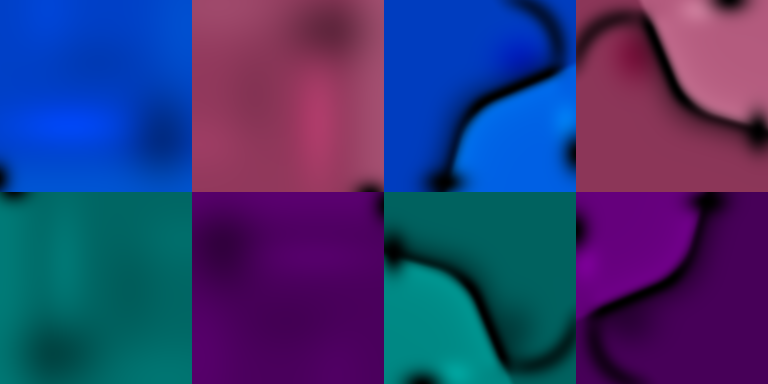
Write a Shadertoy shader that draws this background.

```glsl
// Eight square tiles in four colours: the left 2x2 block shows soft folds of
// light, the right one a glowing lobe behind a dark crease. Each block turns
// one pattern by quarter turns; Gaussian glows and half planes shape it.

float glow(vec2 p, vec2 center, vec2 radius) {
    vec2 d = (p - center) / radius;
    return exp(-dot(d, d));
}

float smoothMin(float a, float b, float k) {
    float h = max(k - abs(a - b), 0.0) / k;
    return min(a, b) - 0.25 * k * h * h;
}

// Both patterns return (light, lift): a factor on the base and added sheen.
vec2 softFolds(vec2 p) {
    float light = 1.0 + 0.26 * glow(p, vec2(-0.27, -0.3), vec2(0.65, 0.24))
                - 0.36 * glow(p, vec2(0.68, -0.42), vec2(0.35, 0.45))
                - 0.09 * glow(p, vec2(0.0, 0.35), vec2(0.55, 0.3))
                + 0.08 * glow(p, vec2(-0.5, 0.9), vec2(0.3, 0.5));
    float lift = 0.4 * smoothstep(-0.45, -1.0, p.y)
               + 0.3 * glow(p, vec2(0.95, 0.7), vec2(0.4, 0.8))
               - 0.2 * glow(p, vec2(-0.27, -0.25), vec2(0.6, 0.25));
    float corner = 1.0 - glow(p, vec2(-1.04, -0.86), vec2(0.14, 0.17));
    return vec2(light, lift) * corner;
}

vec2 creasedLobe(vec2 p) {
    // Two half planes joined by a round corner bound the lobe
    float side = dot(p - vec2(-0.22, -0.4), vec2(0.96, -0.27));
    float top = dot(p - vec2(0.35, 0.08), vec2(0.39, -0.92));
    float d = smoothMin(side, top, 0.25);
    float inside = smoothstep(-0.02, 0.06, d);
    float reach = 1.0 - smoothstep(0.7, 0.95, p.x);

    // Sheen is strongest along the rim; a deep hue sits above the crease
    float rim = exp(-max(d, 0.0) * 6.0);
    float lift = inside * (0.55 + 0.65 * rim * reach)
               + 0.6 * glow(p, vec2(0.9, -0.27), vec2(0.14, 0.2))
               - 0.75 * glow(p, vec2(0.42, 0.38), vec2(0.28, 0.25));
    float light = 0.96 + 0.1 * inside
                + 0.12 * glow(p, vec2(0.42, 0.4), vec2(0.3));

    // Crease, its soft outer shadow and the arc that closes above it
    float strength = mix(0.55, 1.0, smoothstep(-0.25, 0.0, p.x)) * reach;
    float crease = strength * exp(-d * d / 0.005);
    float shadow = 0.4 * reach * (1.0 - inside) * exp(-d * d / 0.04);
    vec2 fromHub = p - vec2(0.33, 0.5);
    float ring = (length(fromHub) - 0.47) / 0.12;
    float arc = 0.7 * exp(-ring * ring)
              * smoothstep(0.1, 0.45, dot(fromHub, vec2(0.8, 0.6)));
    float shade = (1.0 - crease) * (1.0 - shadow) * (1.0 - arc)
                * (1.0 - glow(p, vec2(-0.36, -0.9), vec2(0.2, 0.13)))
                * (1.0 - glow(p, vec2(1.02, -0.6), vec2(0.15, 0.2)));
    return vec2(light, lift) * shade;
}

vec3 tileColor(vec2 uv) {
    vec2 grid = uv * vec2(4.0, 2.0);
    vec2 cell = floor(grid);
    vec2 p = 2.0 * fract(grid) - 1.0;
    bool right = mod(cell.x, 2.0) > 0.5;
    bool upper = cell.y > 0.5;

    // Blue, rose, violet and teal, each turned into the frame of the blue tile
    vec3 base = vec3(0.0, 0.25, 0.78);
    vec3 sheen = vec3(0.0, 0.2, 0.12);
    vec2 q = p;
    if (right && upper) {
        base = vec3(0.57, 0.22, 0.36);
        sheen = vec3(0.18, 0.22, 0.2);
        q = vec2(p.y, -p.x);
    } else if (right) {
        base = vec3(0.29, 0.0, 0.36);
        sheen = vec3(0.16, 0.0, 0.19);
        q = -p;
    } else if (!upper) {
        base = vec3(0.0, 0.4, 0.39);
        sheen = vec3(0.0, 0.2, 0.19);
        q = vec2(-p.y, p.x);
    }
    vec2 tone = cell.x < 1.5 ? softFolds(q) : creasedLobe(q);
    return clamp(base * tone.x + sheen * tone.y, 0.0, 1.0);
}

void mainImage(out vec4 fragColor, in vec2 fragCoord) {
    // Four samples per pixel smooth the tile borders at any size
    vec3 color = vec3(0.0);
    for (int i = 0; i < 4; i++) {
        vec2 offset = vec2(i % 2, i / 2) * 0.5 - 0.25;
        color += tileColor((fragCoord + offset) / iResolution.xy);
    }
    fragColor = vec4(color / 4.0, 1.0);
}
```
